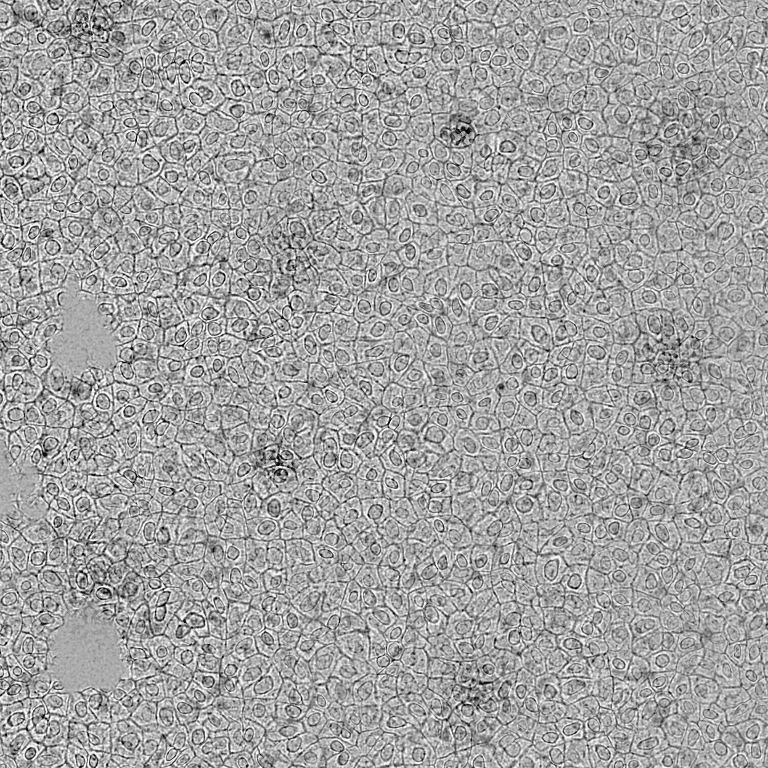
Write a WebGL 1 fragment shader that draws this texture.

```glsl
precision highp float;
// A dense grey cell layer as seen in phase contrast. A warped Voronoi mesh gives
// the membranes, tilted ovals the nuclei, zero lines of gradient noise the fibres;
// all are thin dark lines with bright fringes, broken up by gritty granules.
uniform vec2 u_resolution;

const float CELLS = 34.0;            // cells across the canvas
const float LINE_WIDTH = 0.00135;    // in canvas units
const float BASE_GREY = 0.65;
const float BARE_GREY = 0.67;
const float MEMBRANE = 0.27;         // contrast of each layer
const float NUCLEUS = 0.40;
const float FIBRE = 0.19;
const float GRAIN = 0.40;
const float GRANULES = 0.30;
const float GRAIN_SCALE = 290.0;
const float GRANULE_SCALE = 190.0;
const float FIBRE_SCALE = 52.0;
const float SPOT_GRID = 13.0;
const float SPOT_SHARE = 0.08;
const int BARE_PATCHES = 3;
const int CLUMPS = 8;

vec2 hash2(vec2 p) {
  vec3 q = fract(p.xyx * vec3(0.1031, 0.1030, 0.0973));
  q += dot(q, q.yzx + 33.33);
  return fract((q.xx + q.yz) * q.zy);
}

float cornerSlope(vec2 cell, vec2 corner, vec2 f) {
  return dot(hash2(cell + corner + 91.0) * 2.0 - 1.0, f - corner);
}

float gradientNoise(vec2 p) {
  vec2 i = floor(p), f = fract(p);
  vec2 u = f * f * f * (f * (f * 6.0 - 15.0) + 10.0);
  vec2 e = vec2(1.0, 0.0);
  return mix(mix(cornerSlope(i, e.yy, f), cornerSlope(i, e.xy, f), u.x),
             mix(cornerSlope(i, e.yx, f), cornerSlope(i, e.xx, f), u.x), u.y);
}

vec2 noise2(vec2 p) {
  return vec2(gradientNoise(p), gradientNoise(p + 47.3));
}

float bell(float d, float width) {
  d /= width;
  return exp(-d * d);
}

// Dark line at d = 0, bright fringe on the positive side, faint one on the other
float fringe(float d, float width) {
  return 0.7 * bell(d - 1.9 * width, width) + 0.3 * bell(d + 1.9 * width, width)
       - bell(d, width);
}

// Offset from the nearest seed, its grid cell, and distance to the cell border
void findCell(vec2 p, out vec2 fromSeed, out vec2 id, out float border) {
  vec2 home = floor(p);
  float nearest = 64.0;
  for (int y = -1; y <= 1; y++) {
    for (int x = -1; x <= 1; x++) {
      vec2 g = home + vec2(float(x), float(y));
      vec2 r = p - g - 0.1 - 0.8 * hash2(g);
      float d = dot(r, r);
      if (d < nearest) { nearest = d; fromSeed = r; id = g; }
    }
  }
  border = 8.0;
  for (int y = -2; y <= 2; y++) {
    for (int x = -2; x <= 2; x++) {
      vec2 g = id + vec2(float(x), float(y));
      vec2 r = p - g - 0.1 - 0.8 * hash2(g);
      vec2 across = fromSeed - r;
      if (dot(across, across) > 0.0001)
        border = min(border, dot(-0.5 * (fromSeed + r), normalize(across)));
    }
  }
  border = abs(border);
}

float nucleusTone(vec2 fromSeed, vec2 id, float width) {
  vec2 shape = hash2(id + 211.0), look = hash2(id + 377.0);
  float angle = 6.2832 * shape.x, c = cos(angle), s = sin(angle);
  vec2 q = mat2(c, s, -s, c) * fromSeed;
  float rim = (length(q * vec2(1.0, 1.3)) - mix(0.25, 0.36, shape.y)) / CELLS;
  vec2 offset = 0.22 * (look - 0.5);
  float nucleoli = bell(length(q - offset) / CELLS, 1.2 * width)
                 + look.x * bell(length(q + offset + vec2(0.07, 0.0)) / CELLS, width);
  return mix(0.3, 1.0, look.x) * fringe(rim, width) - 0.9 * look.y * nucleoli;
}

void main() {
  vec2 uv = gl_FragCoord.xy / u_resolution;
  float width = max(LINE_WIDTH, 0.69 / min(u_resolution.x, u_resolution.y));

  // Cells and fibres, with lines that fade in and out
  vec2 p = uv * CELLS;
  p += 0.7 * noise2(p * 0.4) + 0.10 * noise2(p * 2.3);
  vec2 fromSeed, id;
  float border;
  findCell(p, fromSeed, id, border);
  float fade = clamp(0.8 + 1.5 * gradientNoise(uv * 70.0 + 5.0), 0.15, 1.3);
  float fibreField = gradientNoise(uv * FIBRE_SCALE + 0.8 * noise2(uv * 24.0));
  float lines = MEMBRANE * fade * fringe(border / CELLS, width)
              + NUCLEUS * mix(1.0, fade, 0.5) * nucleusTone(fromSeed, id, width)
              + FIBRE * (1.5 - fade) * fringe(fibreField / FIBRE_SCALE, width);

  // Grit: fine grain and small dark granules
  float granuleField = gradientNoise(uv * GRANULE_SCALE + 9.0);
  float grit = GRAIN * gradientNoise(uv * GRAIN_SCALE)
             + GRANULES * (0.06 - smoothstep(0.12, 0.45, granuleField));

  // Bare patches down the left side
  float bare = 0.0;
  float ragged = 0.06 * gradientNoise(uv * 13.0) + 0.03 * gradientNoise(uv * 38.0);
  for (int i = 0; i < BARE_PATCHES; i++) {
    float k = float(i);
    vec2 centre = vec2(0.11 - 0.11 * mod(k, 2.0), 0.15 + 0.21 * k);
    bare = max(bare, 1.0 - smoothstep(0.04, 0.058, length(uv - centre) + ragged));
  }

  // Contrast fades to the right
  float contrast = mix(1.15, 0.78, uv.x) + 0.3 * gradientNoise(uv * 6.0);
  float detail = contrast * (lines * (1.0 - 0.95 * bare) + grit * (1.0 - 0.7 * bare));
  float grey = mix(BASE_GREY, BARE_GREY, bare) + detail;

  // Speckled clumps, from small and dark to broad and faint
  float specks = smoothstep(-0.02, 0.16, gradientNoise(uv * 150.0 + 31.0));
  for (int i = 0; i < CLUMPS; i++) {
    float k = float(i);
    vec2 centre = fract(vec2(0.605, 0.825) + k * vec2(0.7549, 0.5698));
    float reach = length(uv - centre) + 0.4 * ragged;
    grey -= 0.65 / (1.0 + 0.25 * k) * specks * bell(reach, 0.02 + 0.006 * k);
  }

  // Scattered dark spots
  vec2 spotCell = floor(uv * SPOT_GRID), pick = hash2(spotCell + 613.0);
  vec2 spot = (spotCell + 0.2 + 0.6 * hash2(spotCell + 719.0)) / SPOT_GRID;
  float present = step(pick.x, SPOT_SHARE);
  grey -= 0.55 * present * bell(length(uv - spot), mix(0.003, 0.005, pick.y));

  gl_FragColor = vec4(vec3(clamp(grey, 0.04, 0.96)), 1.0);
}
```
